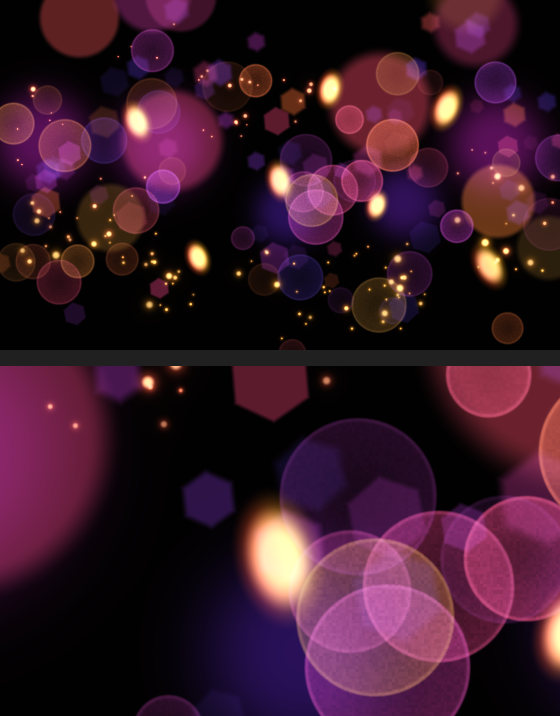
Top: the whole. Bottom: its middle third, enlarged.
A Shadertoy shader for this background:

```glsl
// Warm and violet bokeh: soft glows, rimmed discs, hexagons, oval flares and gold sparks on black.

vec3 hash3(float n) {
    vec3 q = fract(n * vec3(0.1031, 0.1030, 0.0973));
    q += dot(q, q.yzx + 33.33);
    return fract((q.xxy + q.yzz) * q.zyx);
}

mat2 rotation(float a) {
    return mat2(cos(a), sin(a), -sin(a), cos(a));
}

vec3 screenBlend(vec3 base, vec3 light) {
    return 1.0 - (1.0 - base) * (1.0 - clamp(light, 0.0, 1.0));
}

// Indigo, violet, rose, orange, olive gold
vec3 bokehTint(float t) {
    vec3 c = mix(vec3(0.20, 0.13, 0.50), vec3(0.46, 0.13, 0.48), smoothstep(0.0, 0.25, t));
    c = mix(c, vec3(0.58, 0.16, 0.27), smoothstep(0.25, 0.5, t));
    c = mix(c, vec3(0.60, 0.27, 0.12), smoothstep(0.5, 0.75, t));
    return mix(c, vec3(0.46, 0.33, 0.12), smoothstep(0.75, 1.0, t));
}

float hexagonDistance(vec2 q, float r) {
    q = abs(q);
    return max(q.x * 0.866 + q.y * 0.5, q.y) - r;
}

void mainImage(out vec4 fragColor, in vec2 fragCoord) {
    vec2 p = fragCoord / iResolution.y;
    float width = iResolution.x / iResolution.y;
    float aa = 1.2 / iResolution.y;
    float grain = 0.92 + 0.16 * hash3(dot(floor(p * 320.0), vec2(1.0, 517.0))).x;
    vec3 col = vec3(0.008, 0.004, 0.005);

    // Broad violet glows across the middle
    for (float i = 0.0; i < 5.0; i++) {
        vec3 h = hash3(i + 11.0);
        vec2 c = vec2(width * (i + 0.3 + 0.4 * h.x) / 5.0, 0.38 + 0.24 * h.y);
        float d = length(p - c) / (0.09 + 0.05 * h.z);
        vec3 tint = mix(vec3(0.13, 0.06, 0.34), vec3(0.36, 0.06, 0.34), h.z);
        col = screenBlend(col, tint * exp(-d * d * d));
    }

    // Large blurred discs toward the upper corners and sides
    for (float i = 0.0; i < 10.0; i++) {
        vec3 h = hash3(i + 41.0), k = hash3(i + 71.0);
        float side = mod(i, 2.0) * 2.0 - 1.0;
        vec2 c = vec2(width * (0.5 + side * (0.17 + 0.33 * h.x)), 1.02 - 0.75 * h.y * h.y);
        float r = 0.085 + 0.06 * h.z;
        float blur = 0.006 + 0.025 * k.x;
        float fill = smoothstep(blur, -blur, length(p - c) - r);
        col = screenBlend(col, bokehTint(0.3 + 0.7 * k.y) * fill * (0.25 + 0.5 * k.z));
    }

    // Soft hexagons, mostly violet
    for (float i = 0.0; i < 60.0; i++) {
        vec3 h = hash3(i + 101.0), k = hash3(i + 201.0);
        vec2 c = vec2(width * fract(i * 0.618 + 0.15 * h.x), 0.54 + 0.47 * (h.y + k.x - 1.0));
        float r = 0.018 + 0.023 * h.z;
        float d = hexagonDistance(rotation(0.25 + 0.2 * k.y) * (p - c), r);
        float blur = aa + 0.006 * k.x;
        vec3 tint = bokehTint(k.z * k.z * 0.85);
        col = screenBlend(col, tint * smoothstep(blur, -blur, d) * (0.15 + 0.5 * k.y));
    }

    // Crisp discs with a thin bright rim
    for (float i = 0.0; i < 44.0; i++) {
        vec3 h = hash3(i + 301.0), k = hash3(i + 401.0);
        vec2 c = vec2(width * fract(i * 0.618 + 0.25 * h.x), 0.47 + 0.56 * (h.y + k.x - 1.0));
        float r = 0.032 + 0.047 * h.z;
        float d = length(p - c) - r;
        float fill = smoothstep(aa, -aa, d) * (0.7 + 0.3 * smoothstep(-r, 0.0, d));
        float rim = exp(-pow((d + 0.002) / (0.0012 + aa * 0.5), 2.0));
        float strength = 0.15 + 0.55 * k.y * k.y;
        vec3 tint = bokehTint(k.z);
        vec3 light = tint * fill * grain + (tint + 0.12) * rim * 0.45;
        col = screenBlend(col, light * strength * 1.1);
    }

    // Oval flares with cream cores and amber fringes
    for (float i = 0.0; i < 7.0; i++) {
        vec3 h = hash3(i + 501.0), k = hash3(i + 551.0);
        vec2 c = vec2(width * (0.24 + 0.1 * i + 0.06 * h.x), 0.12 + 0.64 * fract(i * 0.382 + 0.8 + 0.2 * h.y));
        vec2 axes = vec2(0.029, 0.041) + vec2(0.012, 0.025) * h.z;
        vec2 q = rotation((k.x - 0.5) * 1.5) * (p - c) / axes;
        float l = length(q);
        vec3 fringe = mix(vec3(0.62, 0.20, 0.08), vec3(0.62, 0.42, 0.06), smoothstep(-0.8, 0.8, q.x));
        vec3 light = fringe * smoothstep(1.3, 0.6, l) + vec3(0.85, 0.78, 0.62) * smoothstep(1.0, 0.35, l);
        col = screenBlend(col, light * (0.8 + 0.2 * k.y));
    }

    // Sparks in small groups along a sagging band, with a few strays above
    for (float i = 0.0; i < 132.0; i++) {
        vec3 g = hash3(floor(i / 4.0) + 601.0);
        vec3 h = hash3(i + 701.0), k = hash3(i + 901.0);
        float x = 0.04 + 0.92 * fract(floor(i / 4.0) * 0.618 + 0.2 * g.x);
        float stray = step(0.76, g.z);
        float y = 0.12 + 1.25 * (x - 0.53) * (x - 0.53) + 0.17 * (g.y - 0.35) + stray * (0.15 + 0.4 * g.y);
        vec2 c = vec2(x * width, y) + (h.xy - 0.5) * vec2(0.18, 0.15);
        float r = (0.0035 + 0.0105 * h.z * h.z) * (1.0 - 0.3 * stray);
        float l = length(p - c) / r;
        vec3 halo = mix(vec3(0.85, 0.50, 0.08), vec3(0.80, 0.25, 0.16), smoothstep(0.2, 0.55, c.y + 0.2 * (k.x - 0.5)));
        vec3 light = halo * (0.75 * exp(-0.7 * l * l) + 0.2 * exp(-0.9 * l));
        light += vec3(0.95, 0.88, 0.66) * smoothstep(1.1, 0.3, l) * (0.35 + 0.65 * h.z);
        col = screenBlend(col, light * (0.55 + 0.45 * k.y));
    }

    fragColor = vec4(col, 1.0);
}
```
